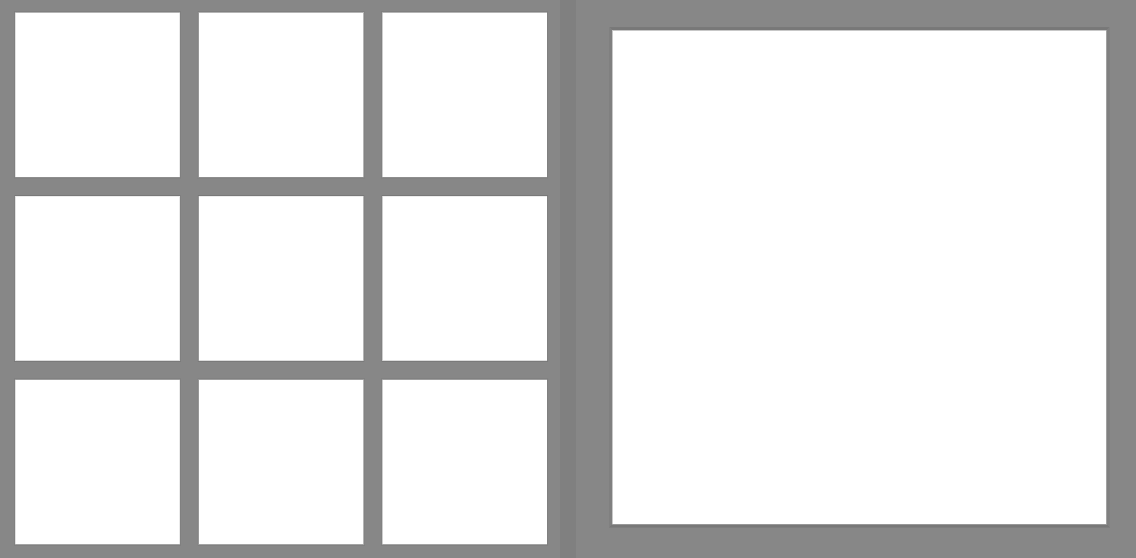
Left: the whole. Right: its middle third, enlarged.
A Shadertoy shader for this pattern:

```glsl
// A three by three grid of white square panes between wide grey bars.
// One pane is a box distance repeated with fract; a thin darker rim lines
// the bars where they meet each pane, stronger on horizontal edges.

// Per-axis signed distance from the nearest pane's edges.
vec2 paneEdges(vec2 p, float period, vec2 halfSize) {
    vec2 cell = (fract(p / period + 0.5) - 0.5) * period;
    return abs(cell) - halfSize;
}

// Antialiased coverage of the region where the distance is negative.
float coverage(float dist, float pixel) {
    return clamp(0.5 - dist / pixel, 0.0, 1.0);
}

void mainImage(out vec4 fragColor, in vec2 fragCoord) {
    float pixel = 1.0 / iResolution.y;
    vec2 p = (fragCoord - 0.5 * iResolution.xy) * pixel;

    // Grid centred on the middle pane
    vec2 edges = paneEdges(p - vec2(0.002, 0.001), 0.329, vec2(0.1475));
    float dist = max(edges.x, edges.y);

    // Grey bars with a fine dark rim
    float rimStrength = edges.y > edges.x ? 1.0 : 0.5;
    float rim = coverage(dist - 0.002, pixel) * rimStrength;
    vec3 color = mix(vec3(0.53), vec3(0.47), rim);

    // White panes
    color = mix(color, vec3(1.0), coverage(dist, pixel));
    fragColor = vec4(color, 1.0);
}
```
